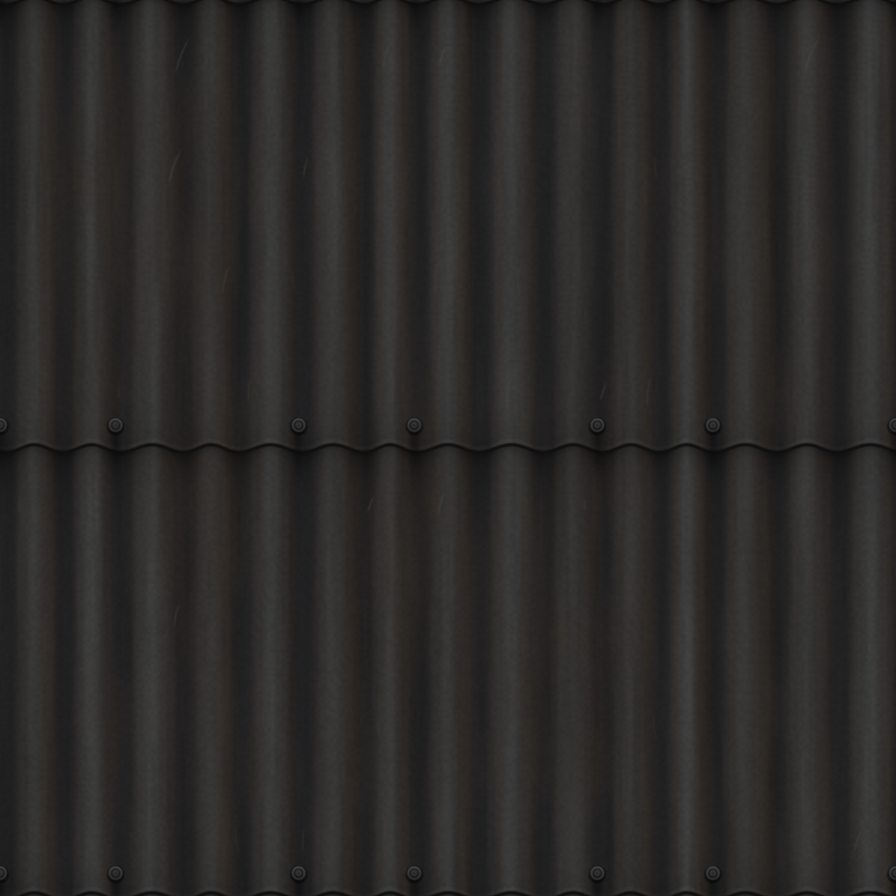
Give the GLSL for this texture, as a WebGL 1 fragment shader.

```glsl
precision highp float;
uniform vec2 u_resolution;

const float TAU = 6.28319;
const float RIDGES = 15.0;
const float ROWS = 2.0;
const float WANDER = 0.22;          // sideways drift of ridges, in ridge widths
const float EDGE_WAVE = 0.0042;     // height of the wavy sheet edge
const float SEAM_WIDTH = 0.0024;
const float BOLT_GROUPS = 3.0;
const float BOLT_GAP = 0.129;
const float BOLT_HEIGHT = 0.0255;
const float BOLT_RADIUS = 0.0078;
const vec2 SCRATCH_GRID = vec2(13.0, 8.0);
const float SCRATCH_SHARE = 0.3;
const vec3 VALLEY = vec3(0.128, 0.125, 0.128);
const vec3 BODY = vec3(0.178, 0.172, 0.166);
const vec3 RIDGE = vec3(0.238, 0.238, 0.238);
const vec3 RUST = vec3(0.176, 0.153, 0.134);
const vec3 SEAM = vec3(0.060, 0.060, 0.063);
const vec3 BOLT = vec3(0.245, 0.245, 0.250);
const vec3 SCRATCH = vec3(0.290, 0.285, 0.265);

float hash(vec2 p) {
  return fract(sin(dot(p, vec2(127.1, 311.7))) * 43758.5453);
}

// Value noise over the unit square that wraps after freq cells
float noise(vec2 uv, vec2 freq) {
  vec2 p = uv * freq;
  vec2 i = floor(p);
  vec2 f = fract(p);
  f = f * f * (3.0 - 2.0 * f);
  vec2 a = mod(i, freq);
  vec2 b = mod(i + 1.0, freq);
  return mix(mix(hash(a), hash(vec2(b.x, a.y)), f.x),
             mix(hash(vec2(a.x, b.y)), hash(b), f.x), f.y);
}

float bell(float x, float width) {
  return exp(-x * x / (width * width));
}

// Faint tilted strokes in randomly chosen grid cells
float scratches(vec2 uv) {
  vec2 cell = mod(floor(uv * SCRATCH_GRID), SCRATCH_GRID);
  vec2 p = (fract(uv * SCRATCH_GRID) - 0.5) / SCRATCH_GRID;
  float seed = hash(cell + 7.3);
  p.x -= (hash(cell + 2.1) - 0.5) * 0.04;
  p.x -= p.y * (seed * 2.0 - 0.5) * 0.3 + p.y * p.y * 6.0;
  float reach = mix(0.008, 0.025, hash(cell + 4.7));
  float line = bell(p.x, 0.0014) * (1.0 - smoothstep(reach * 0.4, reach, abs(p.y)));
  return line * step(1.0 - SCRATCH_SHARE, hash(cell + 9.9)) * (0.3 + 0.7 * seed);
}

// Distance to the nearest bolt centre, as an offset
vec2 boltOffset(vec2 uv) {
  float spacing = 1.0 / BOLT_GROUPS;
  float left = mod(uv.x + 0.5 * spacing, spacing) - 0.5 * spacing;
  float right = mod(uv.x - BOLT_GAP + 0.5 * spacing, spacing) - 0.5 * spacing;
  float x = abs(left) < abs(right) ? left : right;
  float rowHeight = 1.0 / ROWS;
  float y = mod(uv.y - BOLT_HEIGHT + 0.5 * rowHeight, rowHeight) - 0.5 * rowHeight;
  return vec2(x, y);
}

void main() {
  vec2 uv = gl_FragCoord.xy / u_resolution;
  float pixel = 1.0 / min(u_resolution.x, u_resolution.y);

  // Corrugation
  float drift = (noise(vec2(uv.x, 0.0), vec2(RIDGES, 1.0)) - 0.5) * WANDER;
  float phase = uv.x * RIDGES + drift;
  float across = fract(phase);
  float wave = 0.5 - 0.5 * cos(TAU * phase);
  float id = mod(floor(phase), RIDGES);
  float shine = mix(0.55, 1.0, hash(vec2(id, 3.0)));
  float brown = mix(0.3, 1.0, hash(vec2(id, 8.0)));

  // Heights above this sheet's lower edge and below the sheet overlapping it
  float height = uv.y - EDGE_WAVE * (2.0 * wave - 1.0);
  float above = fract(height * ROWS) / ROWS;
  float below = 1.0 / ROWS - above;

  // Base shading
  vec3 color = mix(VALLEY, BODY, smoothstep(0.0, 0.65, wave));
  color = mix(color, RUST, brown * 0.75 * bell(across - 0.76, 0.15));
  color = mix(color, RIDGE, shine * bell(across - 0.49, 0.17));

  // Wear: soft stains, long streaks and grain
  float stain = noise(uv, vec2(9.0, 5.0));
  float patches = noise(uv + 0.37, vec2(34.0, 12.0));
  float streak = noise(uv, vec2(110.0, 4.0));
  float fine = noise(uv, vec2(240.0, 14.0));
  float grain = noise(uv, vec2(300.0, 300.0));
  color = mix(color, RUST, 0.45 * smoothstep(0.45, 0.9, stain * 0.6 + patches * 0.4));
  color *= 1.0 + 0.12 * (streak - 0.5) + 0.08 * (fine - 0.5);
  color *= 1.0 + 0.09 * (grain - 0.5) + 0.08 * (patches - 0.5);
  color = mix(color, SCRATCH, 0.4 * scratches(uv));

  // Overlap: shadow on the lower sheet, lip on the upper one
  color *= 1.0 - (0.15 + 0.25 * (1.0 - wave)) * exp(-below / 0.028);
  color *= 1.0 - 0.35 * exp(-below / 0.005);
  color *= 1.0 - 0.12 * exp(-above / 0.03);
  color *= 1.0 + 0.15 * bell(above - 0.004, 0.002);
  float seam = 1.0 - smoothstep(SEAM_WIDTH - pixel, SEAM_WIDTH + pixel, min(above + SEAM_WIDTH * 0.5, below));
  color = mix(color, SEAM, 0.9 * seam);

  // Bolts with a dark run below each
  vec2 bolt = boltOffset(uv);
  float radius = length(bolt);
  float run = bell(bolt.x, 0.006) * smoothstep(-0.07, -0.005, bolt.y) * (1.0 - smoothstep(-0.005, 0.003, bolt.y));
  color *= 1.0 - 0.35 * run;
  color *= 1.0 - 0.5 * (1.0 - smoothstep(BOLT_RADIUS, BOLT_RADIUS * 1.5, length(bolt + vec2(0.0, 0.0015))));
  float disc = 1.0 - smoothstep(BOLT_RADIUS - pixel, BOLT_RADIUS + pixel, radius);
  vec3 head = BOLT * (0.88 + 0.2 * bolt.y / BOLT_RADIUS);
  head *= 1.0 - 0.45 * bell(radius - BOLT_RADIUS * 0.55, 0.0014);
  head *= 1.0 - 0.3 * bell(radius, 0.0018);
  color = mix(color, head, disc);

  gl_FragColor = vec4(color, 1.0);
}
```
